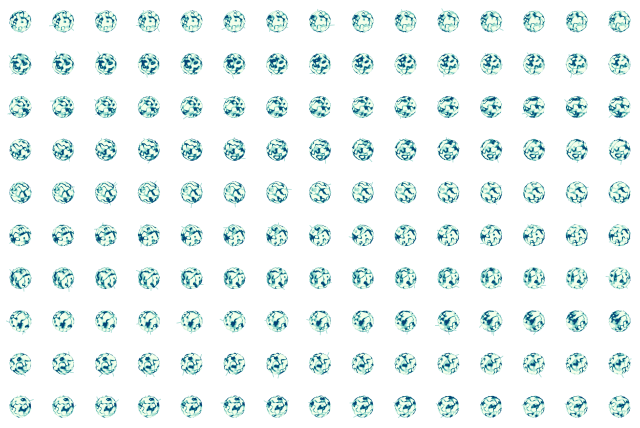
This pattern is drawn by a Shadertoy shader. Its source:

```glsl
// A 15 by 10 grid of small mottled teal globes with stray wisps on white.

const vec2 GRID = vec2(15.0, 10.0);
const float RADIUS = 0.253;      // globe radius, in cells
const float WISP_WIDTH = 0.006;  // half width of a wisp, in cells
const int SAMPLES = 3;           // subsamples per pixel side
const float TAU = 6.2831853;

const mat3 TILT = mat3(0.0, 0.8, 0.6, -0.8, 0.36, -0.48, -0.6, -0.48, 0.64);

float hash(vec3 p) {
    p = fract(p * 0.1031);
    p += dot(p, p.zyx + 31.32);
    return fract((p.x + p.y) * p.z);
}

float valueNoise(vec3 p) {
    vec3 i = floor(p);
    vec3 f = fract(p);
    f = f * f * (3.0 - 2.0 * f);
    vec2 e = vec2(0.0, 1.0);
    vec4 corners = vec4(
        mix(hash(i + e.xxx), hash(i + e.yxx), f.x),
        mix(hash(i + e.xyx), hash(i + e.yyx), f.x),
        mix(hash(i + e.xxy), hash(i + e.yxy), f.x),
        mix(hash(i + e.xyy), hash(i + e.yyy), f.x));
    vec2 edges = mix(corners.xz, corners.yw, f.y);
    return mix(edges.x, edges.y, f.z);
}

// Cream through mint and teal to deep blue
vec3 palette(float t) {
    vec3 c = mix(vec3(0.96, 1.0, 0.92), vec3(0.74, 0.91, 0.85), smoothstep(0.05, 0.28, t));
    c = mix(c, vec3(0.56, 0.84, 0.78), smoothstep(0.25, 0.46, t));
    c = mix(c, vec3(0.30, 0.68, 0.68), smoothstep(0.44, 0.64, t));
    c = mix(c, vec3(0.08, 0.46, 0.55), smoothstep(0.62, 0.82, t));
    return mix(c, vec3(0.02, 0.25, 0.45), smoothstep(0.82, 1.1, t));
}

float segmentDistance(vec2 p, vec2 a, vec2 b) {
    vec2 pa = p - a;
    vec2 ba = b - a;
    return length(pa - ba * clamp(dot(pa, ba) / dot(ba, ba), 0.0, 1.0));
}

// Web of strands with dark clumps, wrapped on a unit sphere
float webDensity(vec2 p, vec2 cell) {
    float r = min(length(p), 1.0);
    vec3 ball = TILT * vec3(p, sqrt(1.0 - r * r));
    // The web drifts slowly along a row and faster between rows
    vec3 drift = vec3(20.0 + 0.09 * cell.x, 30.0 + 1.7 * cell.y, 40.0 + 0.05 * cell.x);
    float ridge = abs(valueNoise(ball * 3.6 + drift) - 0.5);
    float web = 1.0 - smoothstep(0.0, 0.22, ridge);
    float clump = smoothstep(0.25, 0.78, valueNoise(ball * 4.2 + drift * 1.3 + 17.0));
    float grain = valueNoise(ball * 9.0 + drift * 2.0) - 0.5;
    float rim = smoothstep(0.86, 1.0, r);
    return web * mix(0.35, 1.3, clump) + 0.3 * grain + 0.2 * rim;
}

// Short faint strands that leave the globe's edge
float wisps(vec2 p, vec2 cell, float blur) {
    float cover = 0.0;
    for (int i = 0; i < 3; i++) {
        float id = float(i) * 7.0;
        float present = step(hash(vec3(cell, id + 1.0)), 0.4);
        float angle = TAU * hash(vec3(3.0, cell.y, id + 2.0));
        angle += 0.7 * (hash(vec3(cell, id + 3.0)) - 0.5);
        float bend = 1.8 * (hash(vec3(cell, id + 4.0)) - 0.5);
        float reach = mix(0.03, 0.10, hash(vec3(cell, id + 5.0)));
        vec2 start = RADIUS * vec2(cos(angle), sin(angle));
        vec2 tip = start + reach * vec2(cos(angle + bend), sin(angle + bend));
        float d = segmentDistance(p, start * 0.97, tip);
        float line = 1.0 - smoothstep(WISP_WIDTH, WISP_WIDTH + blur, d);
        cover = max(cover, 0.6 * present * line);
    }
    return cover;
}

vec3 shade(vec2 g, float blur) {
    vec2 cell = floor(g);
    vec2 p = fract(g) - 0.5;
    vec3 color = mix(vec3(1.0), vec3(0.45, 0.78, 0.73), wisps(p, cell, blur));
    float r = length(p);
    if (r < RADIUS + 0.04) {
        float fray = 0.016 * (valueNoise(vec3(p * 40.0 + 50.0, cell.y * 3.0)) - 0.5);
        float disc = 1.0 - smoothstep(-blur, blur, r + fray - RADIUS);
        color = mix(color, palette(webDensity(p / RADIUS, cell)), disc);
    }
    return color;
}

void mainImage(out vec4 fragColor, in vec2 fragCoord) {
    float scale = GRID.y / iResolution.y;
    float blur = scale / float(SAMPLES);
    vec3 sum = vec3(0.0);
    for (int y = 0; y < SAMPLES; y++) {
        for (int x = 0; x < SAMPLES; x++) {
            vec2 offset = (vec2(x, y) + 0.5) / float(SAMPLES) - 0.5;
            vec2 centred = fragCoord + offset - 0.5 * iResolution.xy;
            sum += shade(centred * scale + 0.5 * GRID, blur);
        }
    }
    fragColor = vec4(sum / float(SAMPLES * SAMPLES), 1.0);
}
```
